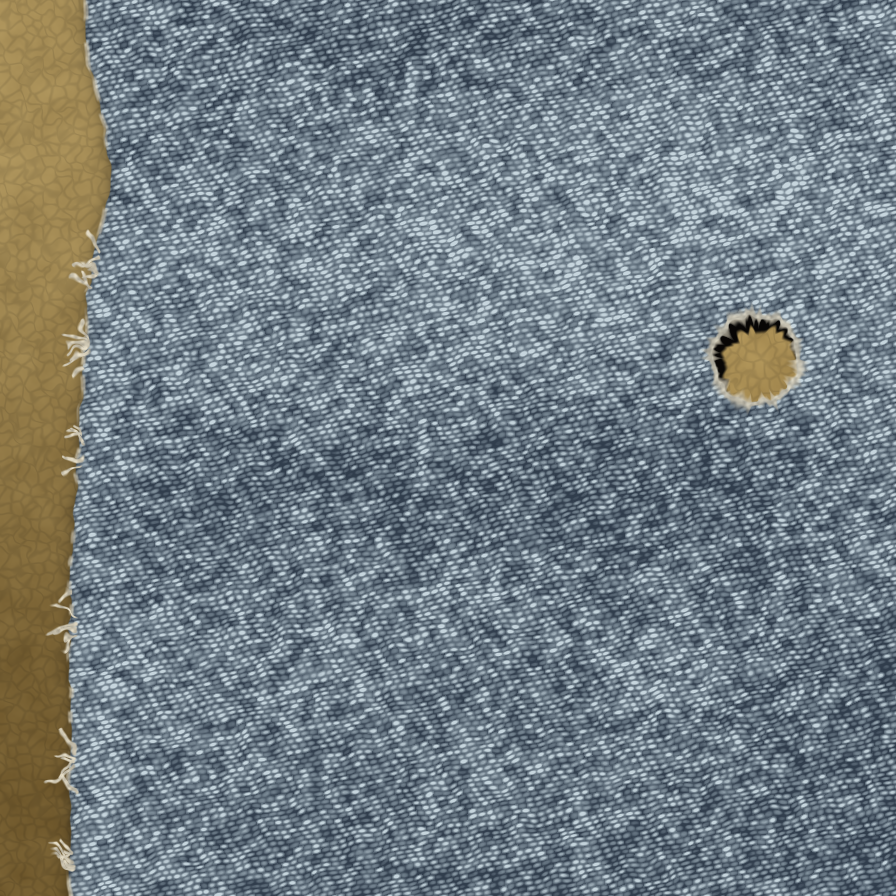
This texture is drawn by a WebGL 1 fragment shader. Its source:

```glsl
precision highp float;
// Worn blue-grey denim with a frayed left edge and a punched hole, lying on brown leather.
uniform vec2 u_resolution;

const vec3 INDIGO = vec3(0.19, 0.24, 0.30);
const vec3 MID_BLUE = vec3(0.42, 0.48, 0.53);
const vec3 PALE_YARN = vec3(0.78, 0.84, 0.87);
const vec3 FRAY_COLOR = vec3(0.82, 0.79, 0.71);
const vec3 LEATHER_DARK = vec3(0.42, 0.33, 0.16);
const vec3 LEATHER_LIGHT = vec3(0.72, 0.62, 0.39);
const vec2 HOLE_CENTER = vec2(0.844, 0.600);
const float HOLE_RADIUS = 0.047;
const vec2 STITCH_COUNT = vec2(104.0, 172.0);
const float TWILL_SHIFT = 0.37;
const float STITCH_TILT = 0.22;
const float GRAIN_SCALE = 75.0;

float hash(vec2 p) {
  vec3 q = fract(vec3(p.xyx) * 0.1031);
  q += dot(q, q.yzx + 33.33);
  return fract((q.x + q.y) * q.z);
}

float noise(vec2 p) {
  vec2 i = floor(p), f = fract(p);
  f = f * f * (3.0 - 2.0 * f);
  return mix(mix(hash(i), hash(i + vec2(1.0, 0.0)), f.x),
             mix(hash(i + vec2(0.0, 1.0)), hash(i + 1.0), f.x), f.y);
}

float fbm(vec2 p) {
  float sum = 0.0, amp = 0.5;
  for (int i = 0; i < 4; i++) {
    sum += amp * noise(p);
    p = p * 2.03 + 7.1;
    amp *= 0.5;
  }
  return sum;
}

float blob(vec2 p, vec2 center, vec2 size) {
  vec2 d = (p - center) / size;
  return exp(-dot(d, d));
}

float segmentDistance(vec2 p, vec2 a, vec2 b) {
  vec2 ab = b - a;
  return length(p - a - ab * clamp(dot(p - a, ab) / dot(ab, ab), 0.0, 1.0));
}

// Pebbled grain: nearest and second nearest cell points give the creases.
vec3 leather(vec2 p) {
  vec2 q = p * GRAIN_SCALE + 0.7 * noise(p * 90.0);
  float near = 8.0, next = 8.0;
  for (int y = -1; y <= 1; y++) {
    for (int x = -1; x <= 1; x++) {
      vec2 cell = floor(q) + vec2(float(x), float(y));
      float d = length(cell + vec2(hash(cell), hash(cell + 41.7)) - q);
      next = min(next, max(near, d));
      near = min(near, d);
    }
  }
  float pebble = smoothstep(0.0, 0.4, next - near);
  float light = 0.10 + 0.68 * smoothstep(0.1, 0.85, p.y) + 0.3 * (fbm(p * 40.0) - 0.47);
  return mix(LEATHER_DARK, LEATHER_LIGHT, light) * (0.92 + 0.09 * pebble);
}

// Broad faded and dark zones of the cloth.
float fadeZones(vec2 p) {
  float fade = 0.45 + 0.22 * (fbm(p * vec2(5.0, 8.0) + 11.0) - 0.47);
  fade += 0.13 * blob(p, vec2(0.50, 0.70), vec2(0.50, 0.13));
  fade += 0.08 * blob(p, vec2(0.80, 0.82), vec2(0.25, 0.12));
  fade += 0.07 * blob(p, vec2(0.10, 0.40), vec2(0.07, 0.40));
  fade += 0.06 * blob(p, vec2(0.45, 0.27), vec2(0.30, 0.08));
  fade -= 0.17 * blob(p, vec2(0.42, 0.46), vec2(0.24, 0.09));
  fade -= 0.13 * blob(p, vec2(0.75, 0.47), vec2(0.22, 0.07));
  fade -= 0.15 * blob(p, vec2(0.42, 0.96), vec2(0.28, 0.035));
  fade -= 0.10 * blob(p, vec2(0.90, 0.10), vec2(0.35, 0.22));
  fade -= 0.06 * blob(p, vec2(0.35, 0.08), vec2(0.25, 0.12));
  return fade;
}

// Slanted irregular stitches, each with its own wear.
vec3 denim(vec2 p) {
  vec2 q = p + 0.005 * vec2(noise(p * 50.0), noise(p * 50.0 + 30.0));
  q.y -= STITCH_TILT * q.x;
  vec2 g = q * STITCH_COUNT;
  float row = floor(g.y);
  g.x += row * TWILL_SHIFT + 0.3 * hash(vec2(row, 5.0));
  vec2 f = fract(g) - 0.5;
  float stitch = 1.0 - smoothstep(0.12, 0.62, length(f * vec2(0.95, 1.1)));
  float wear = hash(floor(g) + 300.0);
  float fleck = noise(p * 85.0) + 0.6 * noise(p * 190.0 + 9.0) - 0.8;
  float tone = fadeZones(p) + 0.42 * fleck;
  tone += 0.56 * (stitch - 0.45) + 0.50 * (wear - 0.5) * (0.35 + stitch);
  vec3 color = mix(INDIGO, MID_BLUE, smoothstep(-0.10, 0.48, tone));
  return mix(color, PALE_YARN, smoothstep(0.36, 1.08, tone));
}

float edgeX(float y) {
  return 0.078 + 0.016 * smoothstep(0.3, 0.65, y)
    + 0.028 * exp(-pow(abs(y - 0.81) / 0.1, 2.0)) + 0.005 * (noise(vec2(y * 70.0, 3.0)) - 0.5);
}

// Loose threads gathered in six tufts along the cut edge.
float edgeThreads(vec2 p, float aa) {
  float cover = 0.0;
  vec2 q = p + 0.010 * (vec2(noise(p * 95.0), noise(p * 95.0 + 50.0)) - 0.5);
  for (int i = 0; i < 6; i++) {
    float n = float(i);
    float tuftY = 0.035 + 0.14 * n - 0.035 * sin(n * 1.5708);
    for (int j = 0; j < 7; j++) {
      vec2 seed = vec2(n * 9.0 + 2.0, float(j) * 5.0 + 1.0);
      float y = tuftY + 0.055 * (hash(seed) - 0.5);
      vec2 root = vec2(edgeX(y) + 0.004, y);
      vec2 reach = vec2(-0.006 - 0.022 * hash(seed + 8.0), 0.045 * (hash(seed + 17.0) - 0.4));
      float d = segmentDistance(q, root, root + reach);
      cover = max(cover, 1.0 - smoothstep(0.0012 - aa * 0.5, 0.0024 + aa, d));
    }
  }
  return cover;
}

void main() {
  vec2 p = gl_FragCoord.xy / u_resolution;
  float aa = 1.0 / min(u_resolution.x, u_resolution.y);
  float side = p.x - edgeX(p.y);
  vec2 h = p - HOLE_CENTER;
  vec2 around = h / max(length(h), 0.0001);
  float ragged = noise(around * 6.0 + 20.0) - 0.5;
  float rim = length(h) - HOLE_RADIUS - 0.007 * ragged;
  // Leather below, shaded by the cloth lying over it.
  vec3 ground = leather(p) * (1.0 - 0.25 * exp(-max(-side, 0.0) * 140.0));
  float lit = length(h - vec2(0.007, -0.010)) - HOLE_RADIUS + 0.004 - 0.012 * ragged;
  vec3 inside = mix(leather(p) * 1.1, vec3(0.03, 0.025, 0.02), smoothstep(-0.003, 0.003, lit));
  // Cloth with a soft dark roll at its cut side.
  vec3 color = denim(p) * (1.0 - 0.15 * exp(-max(side, 0.0) * 160.0));
  color = mix(ground, color, smoothstep(-aa, aa, side));
  color = mix(inside, color, smoothstep(-aa, aa, rim));
  // Pale fibres on the edge and around the hole.
  float lint = (1.0 - smoothstep(0.001, 0.004, abs(side))) * smoothstep(0.4, 0.75, noise(p * 75.0));
  float spikes = noise(around * 13.0 + 60.0);
  float fringe = 1.0 - smoothstep(0.001, 0.003 + 0.015 * spikes * spikes, abs(rim - 0.002));
  float fray = max(max(edgeThreads(p, aa), 0.7 * lint), 0.85 * fringe);
  color = mix(color, FRAY_COLOR * (0.82 + 0.3 * noise(p * 260.0)), fray);
  gl_FragColor = vec4(color, 1.0);
}
```
